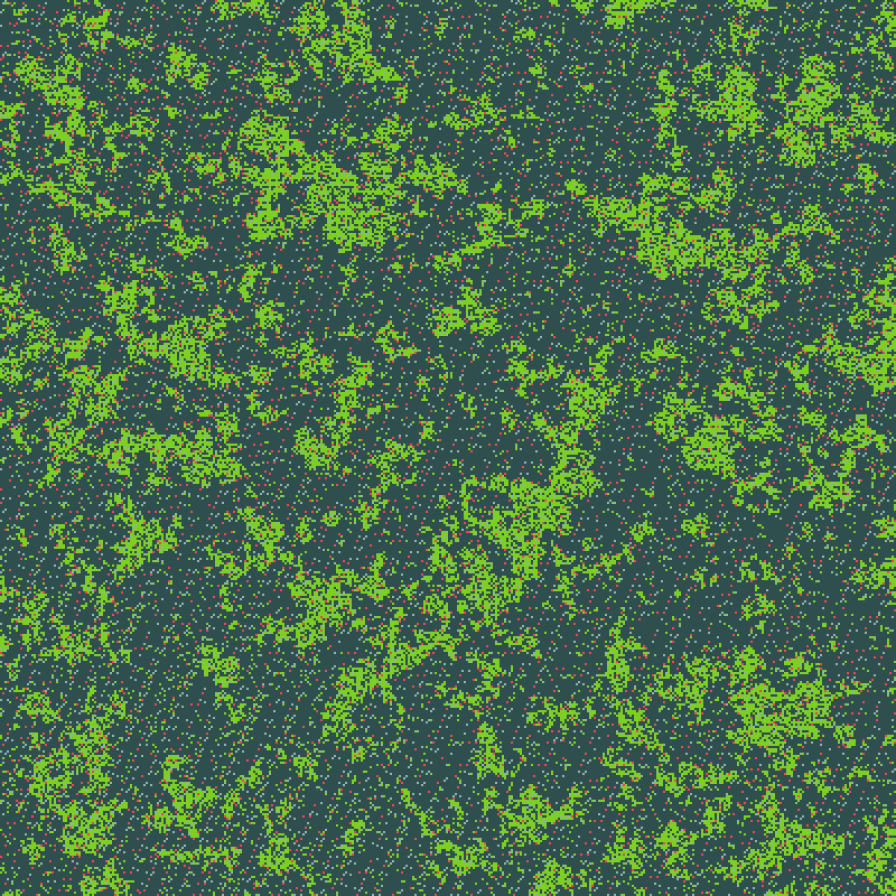
Give the GLSL for this texture, as a three.js fragment shader.

```glsl
// Speckled moss colonies on dark slate, like a grown cellular automaton.
// Layered value noise sets the chance that each small square cell is green,
// red cells gather on colony rims, and cell borders are box filtered.
varying vec2 vUv;

float hash(vec2 p) {
  return fract(sin(dot(p, vec2(127.1, 311.7))) * 43758.5453);
}

float valueNoise(vec2 p) {
  vec2 i = floor(p);
  vec2 f = fract(p);
  f = f * f * (3.0 - 2.0 * f);
  float low = mix(hash(i), hash(i + vec2(1.0, 0.0)), f.x);
  float high = mix(hash(i + vec2(0.0, 1.0)), hash(i + vec2(1.0, 1.0)), f.x);
  return mix(low, high, f.y);
}

// Zero-centred sum of octaves, turned a little at each step
float colonyField(vec2 uv) {
  mat2 turn = mat2(0.8, 0.6, -0.6, 0.8);
  vec2 p = uv * 20.0;
  float sum = 0.0;
  float weight = 0.85;
  for (int k = 0; k < 4; k++) {
    sum += weight * (valueNoise(p + float(k) * 17.3) - 0.5);
    p = turn * p * 1.95;
    weight *= k == 0 ? 1.18 : 0.85;
  }
  return sum;
}

vec3 cellColor(vec2 cell, float cells) {
  vec3 slate = vec3(0.184, 0.31, 0.31);
  vec3 moss = vec3(0.49, 0.81, 0.14);
  vec3 red = vec3(0.92, 0.27, 0.34);
  vec3 pale = vec3(0.56, 0.70, 0.66);

  float field = colonyField((cell + 0.5) / cells);
  float inside = smoothstep(0.13, 0.31, field);
  float rim = 1.0 - smoothstep(0.05, 0.15, abs(field - 0.23));

  // Independent draws for green, red and the rare pale cells
  float greenChance = mix(0.05, 0.65, inside);
  vec3 color = mix(slate, moss, step(hash(cell + 7.7), greenChance));
  color = mix(color, red, step(hash(cell + 531.3), 0.002 + 0.06 * rim));
  return mix(color, pale, step(hash(cell + 913.9), 0.002));
}

void main() {
  float cells = 400.0;
  vec2 p = vUv * cells - 0.5;
  vec2 corner = floor(p);

  // Blend neighbours only across the footprint of one screen sample
  vec2 footprint = clamp(fwidth(p), 0.001, 1.0);
  vec2 blend = clamp((fract(p) - 0.5) / footprint + 0.5, 0.0, 1.0);

  vec3 bottom = mix(cellColor(corner, cells),
                    cellColor(corner + vec2(1.0, 0.0), cells), blend.x);
  vec3 top = mix(cellColor(corner + vec2(0.0, 1.0), cells),
                 cellColor(corner + vec2(1.0, 1.0), cells), blend.x);
  gl_FragColor = vec4(mix(bottom, top, blend.y), 1.0);
}
```
